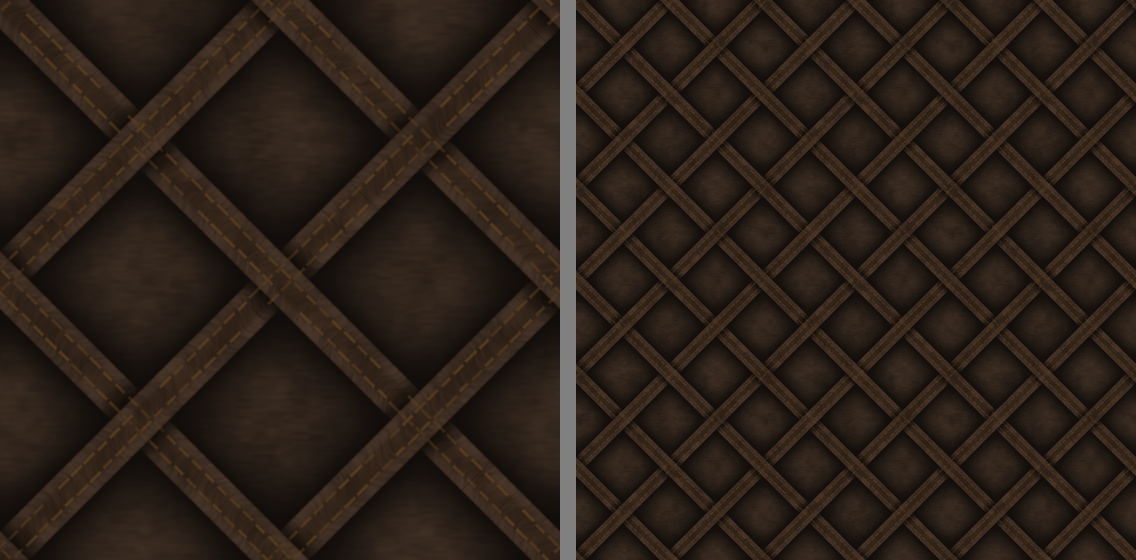
Left, the tile; right, the same tile 3 across and 3 down.
Give the GLSL for this pattern, as a three.js fragment shader.

```glsl
// Woven leather straps with stitched rows, laid diagonally over shaded hide panels.
// Straps lie on whole numbers of two diagonal axes and alternate over and under;
// wear comes from smooth cellular noise whose cells wrap at the canvas edges.

varying vec2 vUv;

const float REPEATS = 2.0;          // crossings across and down
const float STRAP_HALF = 0.104;     // sizes below are in strap spacings
const float ROW_OFFSET = 0.043;
const float THREAD_HALF = 0.0075;
const float STITCHES = 11.0;        // per strap spacing
const float PATCHES = 5.0;          // per strap spacing
const float SHADOW_REACH = 0.13;
const float PANEL_FADE = 0.31;
const float SOFT = 0.005;
const vec2 FIBRES = vec2(12.0, 64.0);
const vec3 PANEL = vec3(0.205, 0.153, 0.115);
const vec3 PANEL_DARK = vec3(0.065, 0.050, 0.040);
const vec3 STRAP_RIM = vec3(0.240, 0.178, 0.138);
const vec3 STRAP_CORE = vec3(0.195, 0.138, 0.098);
const vec3 EDGE = vec3(0.200, 0.130, 0.080);
const vec3 THREAD = vec3(0.355, 0.240, 0.115);

float hash(vec2 cell) {
  return fract(sin(dot(cell, vec2(12.99, 78.23))) * 4375.85);
}

// Wraps a cell; each wrap in x also slides y, as a diagonal lattice needs.
vec2 wrapCell(vec2 cell, vec2 period, float slide) {
  float turns = floor((cell.x + 0.5) / period.x);
  return vec2(cell.x - turns * period.x, mod(cell.y - turns * slide, period.y));
}

float diagonalHash(float index, float cell, float perUnit) {
  return hash(wrapCell(vec2(index, cell), vec2(2.0, 4.0 * perUnit), 2.0 * perUnit));
}

// Cellular noise blended by distance to each cell point.
float cellNoise(vec2 p, vec2 period, float slide) {
  vec2 base = floor(p);
  float total = 0.0, weights = 0.0;
  for (int y = -1; y <= 1; y++) {
    for (int x = -1; x <= 1; x++) {
      vec2 cell = base + vec2(float(x), float(y));
      vec2 id = wrapCell(cell, period, slide);
      vec2 away = cell + 0.25 + 0.5 * vec2(hash(id + 0.3), hash(id + 0.7)) - p;
      float weight = exp(-5.0 * dot(away, away));
      total += weight * hash(id);
      weights += weight;
    }
  }
  return total / weights;
}

float uvNoise(vec2 count) {
  return cellNoise(vUv * count, count, 0.0);
}

float fromCentre(float across) {
  return abs(across - floor(across + 0.5));
}

float strapMask(float across) {
  return 1.0 - smoothstep(-SOFT, SOFT, fromCentre(across) - STRAP_HALF);
}

// p.x runs across a strap, p.y along it.
float stitchMask(vec2 p) {
  float index = floor(p.x + 0.5);
  float side = p.x < index ? 0.0 : 2.0;
  float u = p.y * STITCHES + 0.25 * side;
  float chance = diagonalHash(index, floor(u) + side * 7.0, STITCHES);
  float halfLength = mix(0.30, 0.44, chance);
  float dx = abs(fromCentre(p.x) - ROW_OFFSET - 0.006 * (chance - 0.5)) - THREAD_HALF;
  float dy = (abs(fract(u) - 0.5) - halfLength) / STITCHES;
  float body = 1.0 - smoothstep(-SOFT, SOFT, max(dx, dy));
  return body * mix(0.55, 0.9, fract(chance * 7.0)) * step(0.07, chance);
}

vec3 strapColour(vec2 p) {
  float index = floor(p.x + 0.5);
  float s = p.x - index;
  // Bent fibres and broad stains
  vec2 bent = vec2(p.x, p.y + 0.025 * sin(s * 30.0 + index));
  float fibre = cellNoise(bent * FIBRES, FIBRES * vec2(2.0, 4.0), 2.0 * FIBRES.y);
  float stain = cellNoise(p * vec2(10.0, 9.0), vec2(20.0, 36.0), 18.0);
  // Patches with thin cross seams
  float u = p.y * PATCHES;
  float patchTone = diagonalHash(index, floor(u), PATCHES);
  float seam = 1.0 - smoothstep(0.0, 0.035, min(fract(u), 1.0 - fract(u)));
  float rim = smoothstep(ROW_OFFSET - 0.012, ROW_OFFSET + 0.03, abs(s));
  vec3 colour = mix(STRAP_CORE, STRAP_RIM, rim);
  colour = mix(colour, EDGE, 0.7 * smoothstep(STRAP_HALF - 0.012, STRAP_HALF, abs(s)));
  float tone = 0.78 + 0.20 * fibre + 0.20 * stain + 0.07 * patchTone;
  return colour * tone * (1.0 - 0.18 * seam * patchTone);
}

vec3 panelColour(vec2 d) {
  float cloud = 0.5 * uvNoise(vec2(14.0)) + 0.3 * uvNoise(vec2(31.0)) + 0.2 * uvNoise(vec2(67.0));
  float grain = uvNoise(vec2(40.0, 170.0));
  vec2 lit = smoothstep(0.0, PANEL_FADE, vec2(fromCentre(d.x), fromCentre(d.y)) - STRAP_HALF);
  return mix(PANEL_DARK, PANEL * (0.68 + 0.46 * cloud + 0.16 * grain), sqrt(lit.x * lit.y));
}

void main() {
  vec2 d = REPEATS * vec2(vUv.x + vUv.y, vUv.x - vUv.y);
  vec2 falling = d, rising = vec2(d.y, d.x + 1.0);
  bool fallingOver = mod(floor(d.x + 0.5) + floor(d.y + 0.5), 2.0) < 0.5;
  vec2 over = fallingOver ? falling : rising;
  vec2 under = fallingOver ? rising : falling;

  // Lower strap, shaded beside the crossing
  float light = smoothstep(-0.03, SHADOW_REACH, fromCentre(over.x) - STRAP_HALF);
  vec3 colour = mix(panelColour(d), strapColour(under) * mix(0.3, 1.0, light), strapMask(under.x));
  float underStitch = stitchMask(under);
  colour = mix(colour, THREAD * mix(0.65, 1.0, light), underStitch);

  // Upper strap, with the lower seam sewn through it
  float cover = strapMask(over.x);
  colour = mix(colour, strapColour(over), cover);
  colour = mix(colour, THREAD, max(stitchMask(over), 0.7 * underStitch * cover));
  gl_FragColor = vec4(colour, 1.0);
}
```
